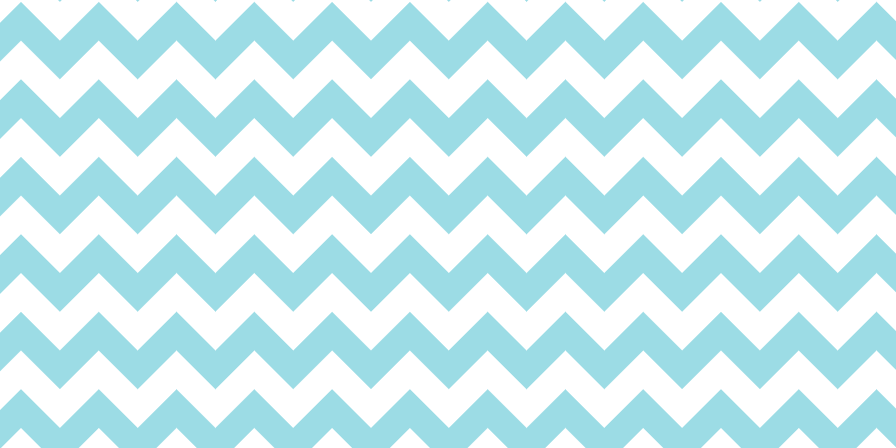
Give the GLSL for this pattern, as a WebGL 1 fragment shader.

```glsl
precision highp float;

uniform vec2 u_resolution;

const vec2 REPEATS = vec2(11.52, 5.783);   // zigzags across, bands down
const vec2 FIRST_PEAK = vec2(0.27, 0.024); // in repeats, from the top left
const float ZIGZAG_DEPTH = 0.5;            // peak to valley, in band repeats
const float BAND_WIDTH = 0.5;              // coloured share of a band repeat
const vec3 AQUA = vec3(0.612, 0.863, 0.898);
const vec3 WHITE = vec3(1.0);

// Triangle wave: 0 at whole numbers, 1 halfway between them.
float triangleWave(float x) {
  return 2.0 * abs(fract(x + 0.5) - 0.5);
}

// Signed distance inside a chevron band, in band repeats.
float chevronBand(vec2 cell) {
  float depth = cell.y - ZIGZAG_DEPTH * triangleWave(cell.x);
  float fromCentre = abs(fract(depth - 0.5 * BAND_WIDTH + 0.5) - 0.5);
  return 0.5 * BAND_WIDTH - fromCentre;
}

void main() {
  vec2 uv = gl_FragCoord.xy / u_resolution;
  vec2 cell = vec2(uv.x, 1.0 - uv.y) * REPEATS - FIRST_PEAK;

  // Change of band depth over one pixel, for edge smoothing.
  vec2 slope = vec2(2.0 * ZIGZAG_DEPTH, 1.0) * REPEATS / u_resolution;
  float coverage = clamp(chevronBand(cell) / length(slope) + 0.5, 0.0, 1.0);

  gl_FragColor = vec4(mix(WHITE, AQUA, coverage), 1.0);
}
```
